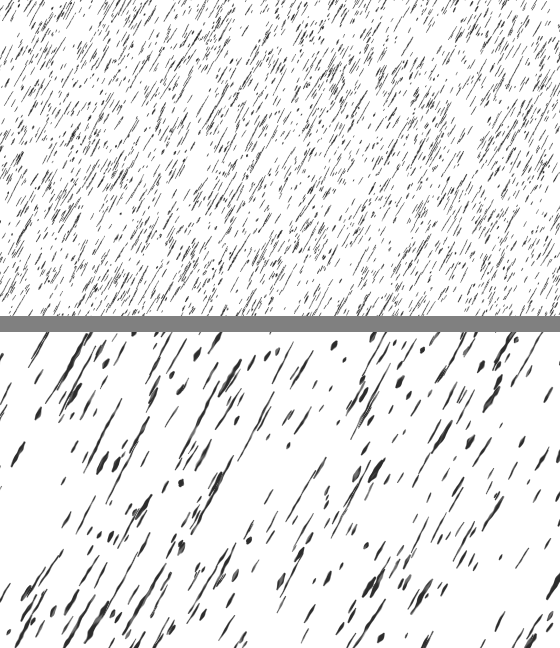
Top, the full canvas; bottom, a detail of the centre.
A WebGL 2 fragment shader for this pattern:

```glsl
#version 300 es
precision highp float;

uniform vec2 u_resolution;
out vec4 fragColor;

vec3 hash3(vec3 p) {
    p = fract(p * vec3(0.1031, 0.1030, 0.0973));
    p += dot(p, p.yxz + 33.33);
    return fract((p.xxy + p.yxx) * p.zyx);
}

float gradientDot(vec2 corner, vec2 offset) {
    float angle = 6.2832 * hash3(vec3(corner, 7.0)).x;
    return dot(vec2(cos(angle), sin(angle)), offset);
}

float gradientNoise(vec2 p) {
    vec2 i = floor(p), f = fract(p);
    vec2 u = f * f * f * (f * (f * 6.0 - 15.0) + 10.0);
    vec2 e = vec2(1.0, 0.0);
    float low = mix(gradientDot(i, f), gradientDot(i + e, f - e), u.x);
    float high = mix(gradientDot(i + e.yx, f - e.yx), gradientDot(i + 1.0, f - 1.0), u.x);
    return 1.4 * mix(low, high, u.y);
}

// Ink coverage of one layer of scattered strokes running along y
float strokeLayer(vec2 p, vec2 cell, float share, float seed, float rough, float pixel) {
    float ink = 0.0;
    vec2 home = floor(p / cell);
    for (int j = -1; j <= 1; j++) {
        for (int i = -1; i <= 1; i++) {
            vec2 id = home + vec2(i, j);
            vec3 place = hash3(vec3(id, seed));
            vec3 shape = hash3(vec3(id, seed + 19.0));
            vec2 center = (id + place.xy) * cell;

            // Strokes gather in clumps and leave bare gaps
            float clump = gradientNoise(center * vec2(11.0, 6.0));
            if (place.z > share * (1.0 + 1.1 * clump)) continue;

            vec2 q = p - center;
            float halfLength = cell.y * mix(0.13, 0.45, shape.x * shape.x);
            q.x += q.y * (shape.y - 0.5) * 0.12;
            float t = clamp(q.y / halfLength, -1.0, 1.0);
            float halfWidth = mix(0.0009, 0.0027, pow(shape.z, 3.0));
            halfWidth *= (1.0 - 0.5 * t * t) * (1.0 + 0.7 * rough);
            float d = length(vec2(q.x, max(abs(q.y) - halfLength, 0.0))) - halfWidth;
            ink = max(ink, smoothstep(0.85, -0.85, d / pixel));
        }
    }
    return ink;
}

void main() {
    float pixel = 1.0 / u_resolution.y;
    vec2 uv = gl_FragCoord.xy * pixel;

    // Frame with y along the slanted strokes
    vec2 along = normalize(vec2(0.49, 0.87));
    vec2 p = vec2(dot(uv, vec2(along.y, -along.x)), dot(uv, along)) + 3.0;

    // Ragged edges and a slight sideways wobble
    float rough = gradientNoise(p * vec2(150.0, 110.0));
    p.x += 0.0007 * gradientNoise(p * vec2(40.0, 70.0));

    // From long streaks down to small flecks
    float ink = 0.0;
    for (int k = 0; k < 4; k++) {
        float level = float(k);
        vec2 cell = vec2(0.03 * pow(0.8, level), 0.115 * pow(0.55, level));
        float share = k < 2 ? 0.66 : 0.56 - 0.2 * (level - 1.0);
        ink = max(ink, strokeLayer(p, cell, share, 5.0 + 41.0 * level, rough, pixel));
    }

    // Dry grain inside the strokes
    float grain = gradientNoise(p * vec2(260.0, 60.0) + 50.0);
    ink *= 0.92 - 0.3 * smoothstep(0.0, 0.6, grain);

    vec3 paper = vec3(1.0), inkColor = vec3(0.1);
    fragColor = vec4(mix(paper, inkColor, ink), 1.0);
}
```
